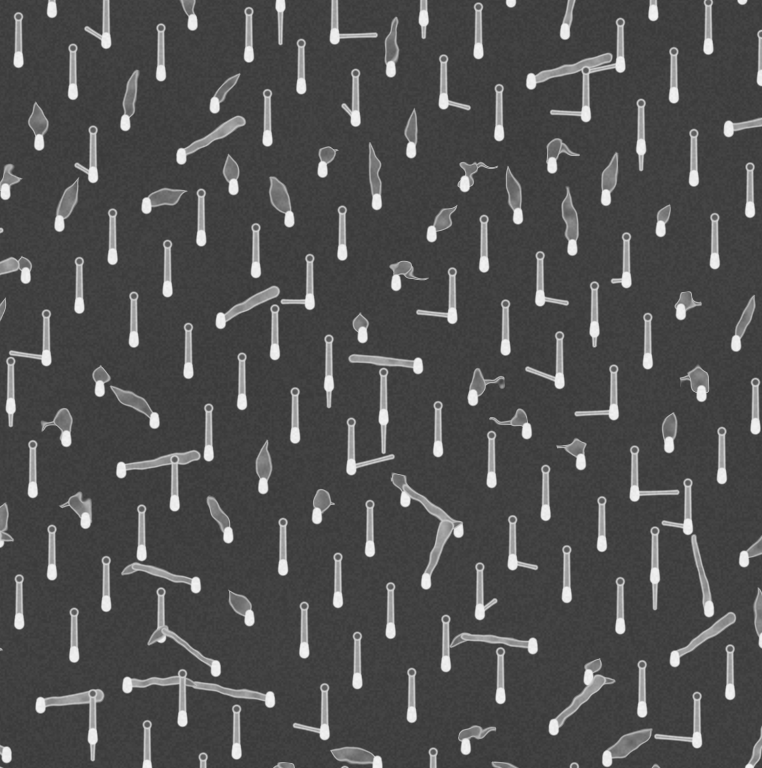
A Shadertoy shader for this pattern:

```glsl
// Lengths are in hundredths of the canvas height
const float UNITS = 100.0;
const vec2 ROW_STEP = vec2(7.06, -4.17);
const vec2 COLUMN_STEP = vec2(2.67, -10.72);
const vec2 FIRST_SITE = vec2(8.6, 42.4);
const float JITTER = 0.3;

// Cumulative shares of the growth kinds; the rest are bent arms
const float WIRE_SHARE = 0.55;
const float LEAF_SHARE = 0.76;
const float CLUMP_SHARE = 0.89;

const float SOFTNESS = 0.15;
const float RIM_WIDTH = 0.21;
const float WIRE_HEIGHT = 6.1;
const float FOOT_HEIGHT = 0.95;
const float FOOT_RADIUS = 0.64;
const float CAP_RADIUS = 0.58;

const float GROUND = 0.25;
const float GRAIN = 0.045;
const float FOOT_SHADE = 0.93;
const float WIRE_FILL = 0.62;
const float WIRE_RIM = 0.83;
const float LEAF_FILL = 0.38;
const float LEAF_RIM = 0.72;
const float CAP_FILL = 0.36;

vec4 hash4(vec2 p) {
    vec4 q = fract(p.xyxy * vec4(0.1031, 0.1030, 0.0973, 0.1099));
    q += dot(q, q.wzxy + 33.33);
    return fract((q.xxyz + q.yzzw) * q.zywx);
}

// Two independent channels of value noise
vec2 noise2(vec2 p) {
    vec2 i = floor(p), f = fract(p);
    f = f * f * (3.0 - 2.0 * f);
    vec2 low = mix(hash4(i).xy, hash4(i + vec2(1, 0)).xy, f.x);
    vec2 high = mix(hash4(i + vec2(0, 1)).xy, hash4(i + vec2(1, 1)).xy, f.x);
    return mix(low, high, f.y);
}

// Segment whose radius follows a quadratic curve from a to b
float blade(vec2 p, vec2 a, vec2 b, vec3 radii) {
    vec2 ab = b - a;
    float t = clamp(dot(p - a, ab) / dot(ab, ab), 0.0, 1.0);
    float radius = mix(mix(radii.x, radii.y, t), mix(radii.y, radii.z, t), t);
    return length(p - a - ab * t) - radius;
}

void paint(inout float shade, float d, float fill, float rim) {
    float soft = max(SOFTNESS, 0.6 * UNITS / iResolution.y);
    float edge = smoothstep(-RIM_WIDTH - soft, -RIM_WIDTH + soft, d);
    float cover = 1.0 - smoothstep(-soft, soft, d);
    shade = mix(shade, mix(fill, rim, edge), cover);
}

// Upright wire with a ringed cap, sometimes a side branch or a tail
void drawWire(inout float shade, vec2 p, vec4 h, float side) {
    if (h.x < 0.24) {
        vec2 tip = vec2(side * (1.5 + 4.0 * h.z), 2.6 * h.w - 0.5);
        paint(shade, blade(p, vec2(0.0, 0.4), tip, vec3(0.34, 0.22, 0.32)), WIRE_FILL, WIRE_RIM);
    } else if (h.x < 0.36) {
        vec2 tip = vec2(0.0, -1.5 - 4.0 * h.z);
        paint(shade, blade(p, vec2(0.0), tip, vec3(0.4, 0.28, 0.26)), WIRE_FILL, WIRE_RIM);
    }
    vec2 top = vec2(0.0, WIRE_HEIGHT + 0.4 * (h.w - 0.5));
    paint(shade, blade(p, vec2(0.0), top, vec3(0.5, 0.45, 0.4)), WIRE_FILL, WIRE_RIM);
    paint(shade, length(p - top) - CAP_RADIUS, CAP_FILL, WIRE_RIM);
}

void drawLeaf(inout float shade, vec2 p, vec4 h, float side, float fill) {
    float lean = side * (0.05 + 1.2 * h.x * h.x * h.x);
    vec2 tip = vec2(sin(lean), cos(lean)) * (3.0 + 5.5 * h.z);
    vec3 radii = vec3(0.35, 1.2 + 0.9 * h.w, 0.1);
    paint(shade, blade(p, vec2(0.0, 0.8), tip, radii), fill, LEAF_RIM);
}

// Crumpled lump with a thin spur
void drawClump(inout float shade, vec2 p, vec4 h, float side, float fill) {
    vec2 heart = vec2(side * 0.7, 2.0 + h.x);
    vec2 spur = heart + vec2(side * (1.0 + 2.5 * h.z), 1.6 * h.w - 1.0);
    paint(shade, blade(p, heart, spur, vec3(0.7, 0.3, 0.2)), fill, LEAF_RIM);
    paint(shade, blade(p, vec2(0.0, 0.9), heart, vec3(0.5, 0.9, 1.1)), fill, LEAF_RIM);
}

// Long slanted arm that may kink at its end
void drawArm(inout float shade, vec2 p, vec4 h, float side, float fill) {
    float slope = 0.15 + 1.25 * h.x * h.x;
    vec2 knee = vec2(side * cos(slope), sin(slope)) * (7.0 + 4.0 * h.z);
    if (h.w < 0.45) {
        vec2 tip = knee + vec2(side * 1.8, -1.8 + 2.0 * h.y);
        paint(shade, blade(p, knee, tip, vec3(0.6, 0.7, 0.2)), fill, LEAF_RIM);
    }
    vec3 radii = vec3(0.5, 0.35 + 0.3 * h.w, 0.3 + 0.6 * h.y);
    paint(shade, blade(p, vec2(0.0, 0.6), knee, radii), fill + 0.12, LEAF_RIM + 0.06);
}

void mainImage(out vec4 fragColor, in vec2 fragCoord) {
    vec2 p = fragCoord / iResolution.y * UNITS;
    vec2 wobble = noise2(p * 0.75) - 0.5;
    float facet = LEAF_FILL + 0.16 * noise2(p * 0.9 + 57.0).x;
    mat2 lattice = mat2(ROW_STEP, COLUMN_STEP);
    vec2 home = round(inverse(lattice) * (p - FIRST_SITE));
    float shade = GROUND + 0.01 * (noise2(p * 0.06).x - 0.5);

    // Sites are painted from the back to the front
    for (int j = -2; j <= 2; j++)
    for (int i = -3; i <= 3; i++) {
        vec2 site = home + vec2(i, j);
        vec4 kind = hash4(site + 211.0);
        vec4 h = hash4(site + 389.0);
        float side = h.y < 0.5 ? -1.0 : 1.0;
        vec2 q = p - FIRST_SITE - lattice * site - JITTER * (kind.zw - 0.5);
        if (dot(q, q) > 220.0) continue;

        if (kind.x < WIRE_SHARE) drawWire(shade, q, h, side);
        else if (kind.x < LEAF_SHARE) drawLeaf(shade, q + 0.7 * wobble, h, side, facet);
        else if (kind.x < CLUMP_SHARE) drawClump(shade, q + 1.5 * wobble, h, side, facet);
        else drawArm(shade, q + 0.4 * wobble, h, side, facet);

        // Bright foot
        vec2 footTop = vec2(0.0, FOOT_HEIGHT);
        paint(shade, blade(q, vec2(0.0), footTop, vec3(FOOT_RADIUS, FOOT_RADIUS, 0.54)), FOOT_SHADE, FOOT_SHADE);
    }

    // Fine grain
    shade += GRAIN * (noise2(p * 4.0 + 13.0).x - 0.5);
    fragColor = vec4(vec3(shade), 1.0);
}
```
